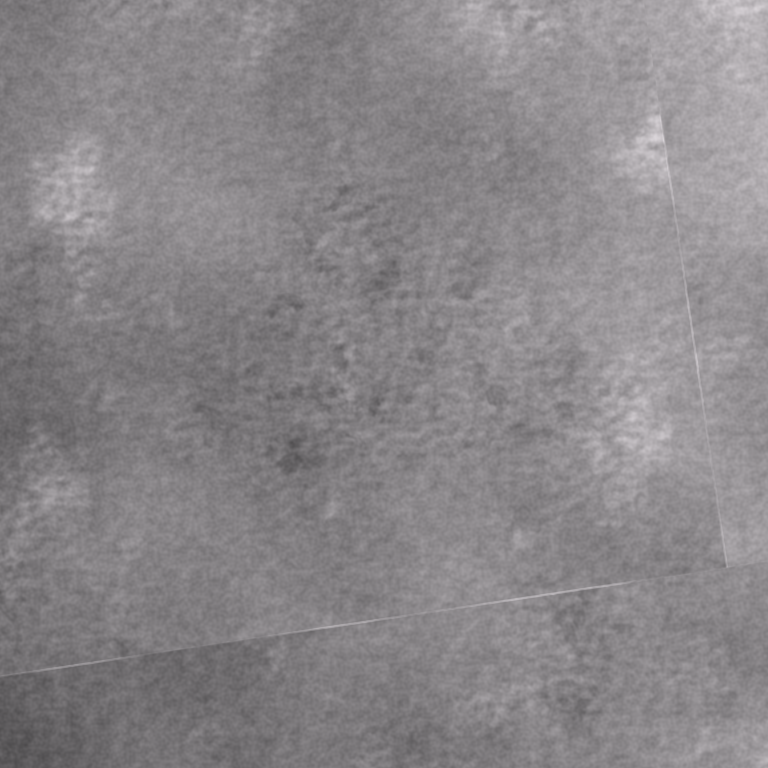
Give the GLSL for this texture, as a WebGL 2 fragment shader.

```glsl
#version 300 es
precision highp float;
// Weathered grey stone slabs with cloudy mottling, fine grain and two thin pale joints.

#define BASE_TONE 0.530
#define STONE_TINT vec3(1.008, 0.984, 1.004)
#define LIGHT_SLOPE vec2(0.125, 0.035)
#define CLOUD_GAIN 0.19
#define PALE_GAIN 0.115
#define DARK_GAIN 0.085
#define SPECKLE_GAIN 0.135
#define GRAIN_GAIN 0.05
#define RELIEF_GAIN 0.085
#define JOINT_WIDTH 0.0011
#define JOINT_GAIN 0.15

uniform vec2 u_resolution;
out vec4 fragColor;

// Unit gradient from an integer lattice hash
vec2 latticeGradient(vec2 cell) {
    uvec2 k = uvec2(ivec2(cell)) * uvec2(1597u, 3821u);
    uint h = (k.x ^ k.y) * 747797u + 28913u;
    h = (h ^ (h >> 15)) * 668265u;
    h = (h ^ (h >> 13)) * 374761u;
    h ^= h >> 16;
    float angle = 6.28318 * float(h & 65535u) / 65536.0;
    return vec2(cos(angle), sin(angle));
}

float gradientNoise(vec2 p) {
    vec2 i = floor(p), f = p - i;
    vec2 w = f * f * f * (f * (f * 6.0 - 15.0) + 10.0);
    vec2 e = vec2(1.0, 0.0);
    float a = dot(latticeGradient(i), f);
    float b = dot(latticeGradient(i + e.xy), f - e.xy);
    float c = dot(latticeGradient(i + e.yx), f - e.yx);
    float d = dot(latticeGradient(i + e.xx), f - e.xx);
    return mix(mix(a, b, w.x), mix(c, d, w.x), w.y);
}

float fbm(vec2 p, int octaves, float gain) {
    const mat2 turn = mat2(1.6, 1.2, -1.2, 1.6);
    float sum = 0.0, amplitude = 0.5;
    for (int i = 0; i < octaves; i++) {
        sum += amplitude * gradientNoise(p);
        p = turn * p + 17.3;
        amplitude *= gain;
    }
    return sum;
}

// Brightness offset of the stone surface of one slab
float slabTone(vec2 uv, float seed) {
    vec2 p = uv + seed * vec2(5.37, 3.71);
    vec2 warp = 0.035 * vec2(gradientNoise(p * 11.0), gradientNoise(p * 11.0 + 40.0));

    // Broad clouds, ragged pale bloom and clustered dark blotches
    float clouds = fbm(p * 3.2 + 7.0, 6, 0.55);
    float pale = smoothstep(0.06, 0.42, fbm((p + warp) * 4.2 + 23.0, 6, 0.6));
    float cluster = smoothstep(-0.08, 0.2, fbm(p * 3.0 + 61.0, 3, 0.5));
    float blotch = smoothstep(0.0, 0.3, fbm((p + warp) * 17.0 + 83.0, 4, 0.62));

    // Fine speckle, grain and slanted relief, rougher inside the pale bloom
    float speckle = fbm(p * 52.0, 3, 0.6);
    float grain = gradientNoise(p * 190.0 + 9.0);
    vec2 bump = p * vec2(62.0, 88.0);
    float relief = gradientNoise(bump) - gradientNoise(bump + vec2(0.28, -0.45));

    float rough = 0.35 + pale + 0.4 * cluster;
    return CLOUD_GAIN * clouds
         + PALE_GAIN * pale
         - DARK_GAIN * blotch * cluster
         + SPECKLE_GAIN * speckle * (0.6 + 0.4 * rough)
         + GRAIN_GAIN * grain
         + RELIEF_GAIN * relief * rough;
}

// Thin line at distance d, worn away unevenly along its length
float jointLine(float d, float along, float seed, float pixel) {
    float wear = smoothstep(-0.25, 0.35, gradientNoise(vec2(along * 7.0, seed)));
    float core = 1.0 - smoothstep(JOINT_WIDTH - 0.5 * pixel, JOINT_WIDTH + pixel, abs(d));
    return core * (0.12 + 0.88 * wear);
}

void main() {
    vec2 uv = gl_FragCoord.xy / u_resolution;
    float pixel = 1.0 / min(u_resolution.x, u_resolution.y);

    // Signed distances to the slanted floor joint and the steep side joint
    float floorDist = (uv.y - 0.119 - 0.15 * uv.x) * 0.989;
    float sideDist = (uv.x - 0.985 + 0.147 * uv.y) * 0.989;
    float below = 1.0 - smoothstep(-pixel, pixel, floorDist);
    float right = smoothstep(-pixel, pixel, sideDist);

    // Three slabs, each with its own pattern
    float mainSlab = slabTone(uv, 0.0);
    float sideSlab = slabTone(uv, 1.0) + 0.012;
    float frontSlab = slabTone(uv, 2.0) - 0.022;
    float surface = mix(mix(mainSlab, sideSlab, right), frontSlab, below);

    // Light falls from the upper right; the lower left corner is shaded
    float tone = BASE_TONE + surface + dot(uv - 0.5, LIGHT_SLOPE);
    tone += 0.05 * smoothstep(0.55, 0.0, distance(uv, vec2(1.0)));
    tone -= 0.05 * smoothstep(0.35, 0.0, distance(uv, vec2(0.0))) * below;

    // Pale joints with a soft shadow under the floor joint
    float sideFade = smoothstep(0.95, 0.7, uv.y) * (1.0 - below);
    float joints = jointLine(floorDist, uv.x, 3.5, pixel)
                 + 0.7 * sideFade * jointLine(sideDist, uv.y, 8.5, pixel);
    tone += JOINT_GAIN * joints;
    tone -= 0.03 * below * exp(floorDist * 60.0) * (1.0 - uv.x);

    fragColor = vec4(clamp(tone * STONE_TINT, 0.0, 1.0), 1.0);
}
```
